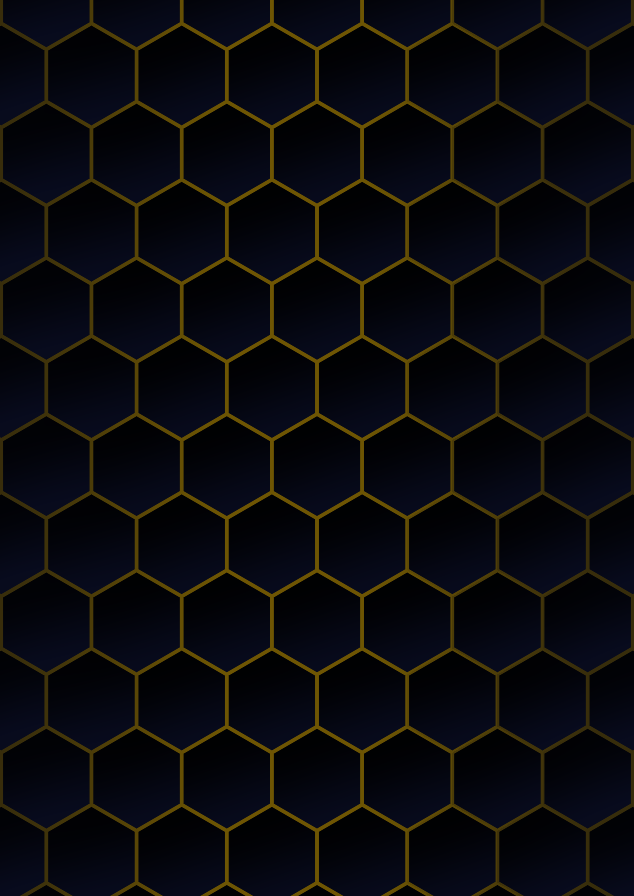
Reproduce this pattern procedurally as a Shadertoy shader.

```glsl
// Honeycomb of pointy-top hexagons, seven across, with thin gold outlines.
// Each cell holds a slanted black-to-navy gradient; the gold is brightest
// near the middle column and dulls towards both sides of the canvas.

const float CELL_PITCH = 0.1423;              // cell width / canvas width
const vec2 GRID_ORIGIN = vec2(0.0, -0.0286);  // offset from canvas centre
const float LINE_HALF_WIDTH = 0.021;          // in cell widths
const vec2 HEX_PERIOD = vec2(1.0, 1.7320508);

const vec3 CELL_BLACK = vec3(0.001, 0.002, 0.008);
const vec3 CELL_NAVY = vec3(0.030, 0.042, 0.115);
const vec3 GOLD_DULL = vec3(0.215, 0.175, 0.045);
const vec3 GOLD_BRIGHT = vec3(0.430, 0.335, 0.010);

// Position relative to the centre of the nearest hexagon.
vec2 hexLocal(vec2 p) {
    vec2 a = mod(p + 0.5 * HEX_PERIOD, HEX_PERIOD) - 0.5 * HEX_PERIOD;
    vec2 b = mod(p, HEX_PERIOD) - 0.5 * HEX_PERIOD;
    return dot(a, a) < dot(b, b) ? a : b;
}

// Distance from a point inside the cell to its outline.
float hexEdge(vec2 q) {
    q = abs(q);
    return 0.5 - max(q.x, dot(q, vec2(0.5, 0.8660254)));
}

// Dark at the upper left, navy at the lower right, bluer by the canvas sides.
vec3 cellColour(vec2 q, float sideDistance) {
    float slope = dot(q, normalize(vec2(0.35, -1.0)));
    float lift = 0.12 * smoothstep(0.25, 0.5, sideDistance);
    float blend = smoothstep(-0.45, 0.62, slope) + lift;
    return mix(CELL_BLACK, CELL_NAVY, clamp(blend, 0.0, 1.0));
}

// Gold fades sideways; right of centre, each cell's left rim is duller.
vec3 lineColour(vec2 q, float x) {
    float glow = 1.0 - smoothstep(0.08, 0.5, abs(x + 0.03));
    float rim = smoothstep(-0.5, 0.1, q.x);
    float rimAmount = 0.6 * smoothstep(0.05, 0.3, x);
    return mix(GOLD_DULL, GOLD_BRIGHT, glow * mix(1.0, rim, rimAmount));
}

void mainImage(out vec4 fragColor, in vec2 fragCoord) {
    vec2 canvas = (fragCoord - 0.5 * iResolution.xy) / iResolution.x;
    vec2 local = hexLocal((canvas - GRID_ORIGIN) / CELL_PITCH);

    // Outline coverage, softened over one pixel.
    float pixel = 1.0 / (iResolution.x * CELL_PITCH);
    float edge = hexEdge(local) - LINE_HALF_WIDTH;
    float line = 1.0 - smoothstep(-0.5 * pixel, 0.5 * pixel, edge);

    vec3 fill = cellColour(local, abs(canvas.x));
    vec3 colour = mix(fill, lineColour(local, canvas.x), line);
    fragColor = vec4(colour, 1.0);
}
```
